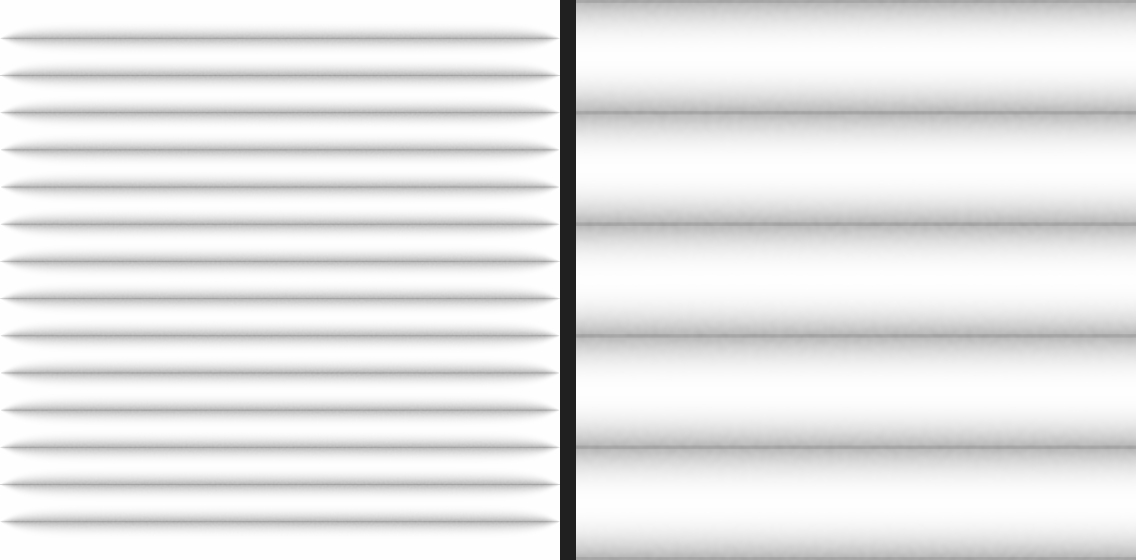
Left, the full canvas; right, a detail of the centre.
Write a Shadertoy shader that draws this pattern.

```glsl
// Fourteen horizontal grooves with soft grey shadows that taper to points at the sides.

const float GROOVE_COUNT   = 14.0;
const float GROOVE_SPACING = 0.0664;  // canvas heights
const float SHADOW_REACH   = 0.5;     // in groove spacings
const float SHADOW_DEPTH   = 0.29;
const float SHADOW_FALLOFF = 2.3;
const float CREASE_HALF    = 0.0011;  // canvas heights
const float CREASE_DEPTH   = 0.06;
const float TAPER_LENGTH   = 0.035;   // canvas widths
const float FADE_LENGTH    = 0.03;
const float GRAIN_SCALE    = 230.0;
const float GRAIN_AMOUNT   = 0.09;
const vec3  PAPER_COLOR    = vec3(0.995);

vec2 hashGradient(vec2 cell) {
    vec3 p = fract(cell.xyx * vec3(0.1031, 0.1030, 0.0973));
    p += dot(p, p.yzx + 33.33);
    float angle = 6.28318 * fract((p.x + p.y) * p.z);
    return vec2(cos(angle), sin(angle));
}

float gradientNoise(vec2 p) {
    vec2 cell = floor(p);
    vec2 f = fract(p);
    vec2 blend = f * f * f * (f * (f * 6.0 - 15.0) + 10.0);
    vec2 e = vec2(1.0, 0.0);
    float a = dot(hashGradient(cell), f);
    float b = dot(hashGradient(cell + e.xy), f - e.xy);
    float c = dot(hashGradient(cell + e.yx), f - e.yx);
    float d = dot(hashGradient(cell + e.xx), f - e.xx);
    return mix(mix(a, b, blend.x), mix(c, d, blend.x), blend.y);
}

// Signed distance to the closest groove, in spacings; margins hold no grooves.
float grooveOffset(float y) {
    float lastRow = GROOVE_COUNT - 1.0;
    float row = (y - 0.5) / GROOVE_SPACING + 0.5 * lastRow;
    return row - clamp(round(row), 0.0, lastRow);
}

void mainImage(out vec4 fragColor, in vec2 fragCoord) {
    vec2 uv = fragCoord / iResolution.xy;
    float pixel = 1.0 / iResolution.y;
    float offset = abs(grooveOffset(uv.y));
    float sideDistance = min(uv.x, 1.0 - uv.x);

    // Shadow narrows and fades toward both sides
    float taper = 1.0 - exp(-sideDistance / TAPER_LENGTH);
    float fade = mix(0.55, 1.0, smoothstep(0.0, FADE_LENGTH, sideDistance));
    float reach = SHADOW_REACH * max(taper, 0.02);
    float shadow = SHADOW_DEPTH * fade
                 * pow(max(1.0 - offset / reach, 0.0), SHADOW_FALLOFF);

    // Fine grain inside the shadow
    shadow *= 1.0 + GRAIN_AMOUNT * gradientNoise(uv * GRAIN_SCALE);

    // Thin dark crease along the groove
    float creaseDistance = offset * GROOVE_SPACING - CREASE_HALF;
    float crease = 1.0 - smoothstep(-0.5 * pixel, 0.5 * pixel, creaseDistance);
    float creaseFade = smoothstep(0.0, 0.012, sideDistance);

    fragColor = vec4(PAPER_COLOR - shadow - CREASE_DEPTH * crease * creaseFade, 1.0);
}
```
